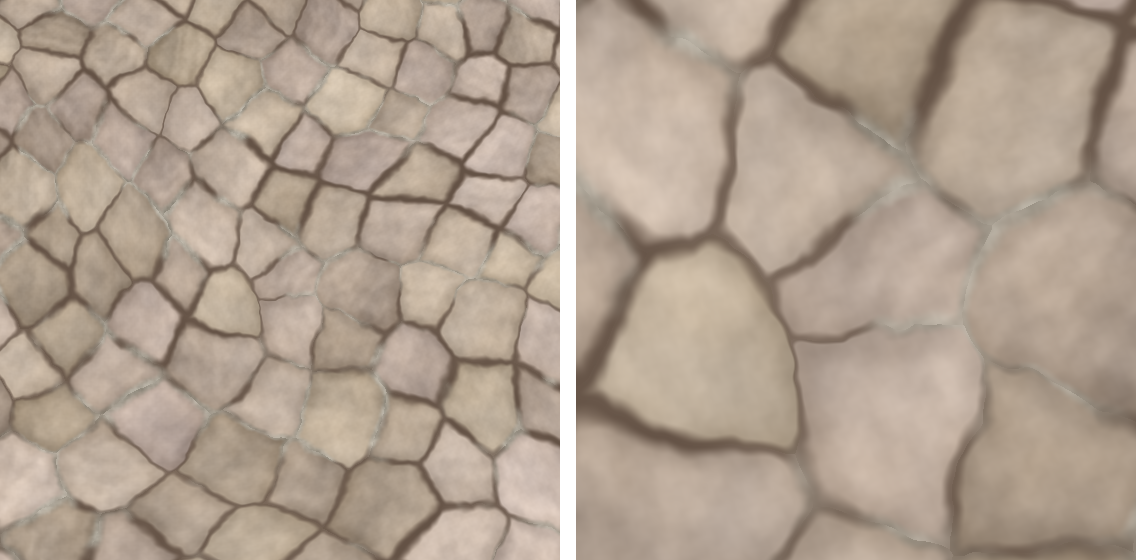
Left, the full canvas; right, a detail of the centre.
A WebGL 2 fragment shader for this texture:

```glsl
#version 300 es
precision highp float;
// Weathered cobblestone paving laid in bending rows, with dark joints and pale mortar.

#define STONES 9.0        // stones across the canvas
#define ROW_ANGLE 0.50    // tilt of the rows at the centre, radians
#define ROW_BEND 0.24     // how strongly the rows turn
#define JITTER 0.46       // scatter of stone centres
#define SIZE_SPREAD 0.24  // variation of stone size
#define ROUNDING 0.04     // softness of the corners
#define JOINT_WIDTH 0.062 // joint half width, in stones
#define TONE_SPREAD 0.125 // brightness difference between stones
#define STONE_COLOR vec3(0.733, 0.666, 0.606)
#define GAP_COLOR vec3(0.39, 0.32, 0.27)
#define MORTAR_COLOR vec3(0.655, 0.630, 0.580)

uniform vec2 u_resolution;
out vec4 fragColor;

vec3 hash3(vec2 cell) {
  vec3 k = vec3(dot(cell, vec2(127.1, 311.7)),
                dot(cell, vec2(269.5, 183.3)),
                dot(cell, vec2(419.2, 371.9)));
  return fract(sin(k) * 43758.5);
}

// Layered, rotated sines; roughly -1 to 1
float mottle(vec2 p) {
  float sum = 0.0, amp = 0.5;
  for (int i = 0; i < 5; i++) {
    p = mat2(0.8, 0.6, -0.6, 0.8) * p * 1.7 + 1.3;
    sum += amp * sin(p.x + 1.4 * sin(p.y + 0.6 * sin(p.x * 0.7)));
    amp *= 0.66;
  }
  return sum;
}

// Rotated plane with a conformal bend, so stones stay square as rows turn
vec2 bentRows(vec2 uv) {
  vec2 z = uv - 0.5;
  z += ROW_BEND * vec2(2.0 * z.x * z.y, z.y * z.y - z.x * z.x);
  float c = cos(ROW_ANGLE), s = sin(ROW_ANGLE);
  z = mat2(c, s, -s, c) * z;
  return z * STONES + 0.18 * sin(z.yx * vec2(9.0, 7.0) + vec2(0.5, 2.1));
}

// Stone centre relative to p in xy, size weight in z
vec3 stoneSeed(vec2 cell, vec2 p) {
  vec3 h = hash3(cell);
  return vec3(cell + 0.5 + JITTER * (h.xy - 0.5) - p, SIZE_SPREAD * h.z);
}

// Weighted cellular pattern: returns distance to the joint, finds the stone
float cobbles(vec2 p, out vec2 stone, out vec2 local) {
  vec2 base = floor(p);
  vec3 nearest = vec3(0.0);
  float best = 1e3;
  for (int j = -2; j <= 2; j++)
    for (int i = -2; i <= 2; i++) {
      vec2 cell = base + vec2(i, j);
      vec3 seed = stoneSeed(cell, p);
      float d = dot(seed.xy, seed.xy) - seed.z;
      if (d < best) { best = d; nearest = seed; stone = cell; }
    }
  float edge = 1.0;
  for (int j = -2; j <= 2; j++)
    for (int i = -2; i <= 2; i++) {
      vec2 cell = base + vec2(i, j);
      vec3 seed = stoneSeed(cell, p);
      vec2 span = seed.xy - nearest.xy;
      if (dot(span, span) < 1e-4) continue;
      float d = (dot(seed.xy, seed.xy) - seed.z - best) / (2.0 * length(span));
      float blend = max(ROUNDING - abs(edge - d), 0.0) / ROUNDING;
      edge = min(edge, d) - 0.25 * ROUNDING * blend * blend;
    }
  local = -nearest.xy;
  return edge;
}

void main() {
  vec2 uv = gl_FragCoord.xy / u_resolution;
  vec2 p = bentRows(uv);
  vec2 chipped = p + 0.055 * vec2(mottle(p * 1.9), mottle(p * 1.9 + 17.0));

  vec2 stone, local;
  float edge = cobbles(chipped, stone, local);
  vec3 look = hash3(stone + 53.0);
  vec3 tilt = hash3(stone + 91.0);
  float coarse = mottle(p * 1.8 + look.xy * 20.0);
  float grain = mottle(p * 5.0 + look.yz * 20.0);
  float patches = mottle(p * 0.7 + 5.0);

  // Stone face: own tone and tint, slight tilt, worn streaks
  float turn = 6.283 * tilt.x;
  vec2 dir = vec2(cos(turn), sin(turn));
  float streak = sin(dot(p, dir) * 24.0 + 3.0 * coarse) * tilt.y * tilt.y;
  float tone = TONE_SPREAD * (look.x - 0.5) + 0.05 * smoothstep(0.85, 0.95, look.z);
  tone += 0.08 * dot(local, dir) + 0.034 * coarse + 0.030 * grain + 0.018 * streak;
  tone += 0.03 * (uv.x - uv.y) - 0.07 * (1.0 - smoothstep(0.02, 0.22, edge));
  vec3 color = STONE_COLOR + tone;
  color += (look.y - 0.45) * vec3(0.004, 0.012, -0.032);
  color += 0.008 * coarse * vec3(1.0, 0.3, -0.8);

  // Joints: open dark gaps in places, pale filling in others
  float width = JOINT_WIDTH * (1.0 + 0.5 * patches + 0.35 * coarse);
  float joint = 1.0 - smoothstep(0.1 * width, 1.3 * width, edge);
  float filled = smoothstep(-0.15, 0.55, mottle(p * 0.9 + 31.0));
  vec3 jointColor = mix(GAP_COLOR, MORTAR_COLOR + 0.10 * grain, filled);
  color = mix(color, jointColor, joint * clamp(0.85 + 0.2 * patches, 0.0, 1.0));

  fragColor = vec4(clamp(color, 0.0, 1.0), 1.0);
}
```
